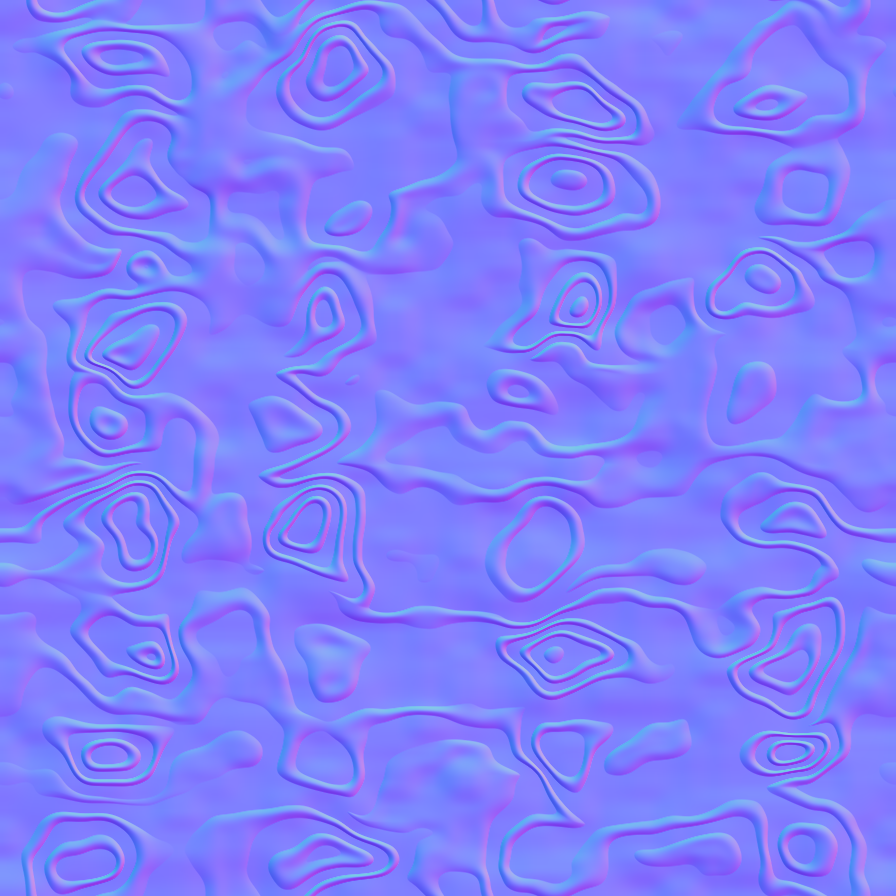
Give the GLSL for this texture map, as a WebGL 1 fragment shader.

```glsl
precision highp float;
// Tangent-space normal map of a rippled, contour-lined surface that tiles.
// A twice-warped field of noise and gridded mounds is cut into thin ridges
// along its level lines; finite differences of that relief give the normal.

uniform vec2 u_resolution;

const vec2  MOUND_GRID   = vec2(4.0, 8.0);    // columns and rows of ringed mounds
const vec2  MOUND_SHIFT  = vec2(0.0, 0.03);
const float MOUND_MIN    = 0.8;               // mound height, in ridge periods
const float MOUND_MAX    = 2.7;
const vec2  WARP_CELLS   = vec2(7.0, 9.0);
const vec2  WARP_AMOUNT  = vec2(0.08, 0.075);
const vec2  CURL_CELLS   = vec2(19.0, 21.0);  // small wiggles of the lines
const float CURL_AMOUNT  = 0.032;
const vec2  BROAD_CELLS  = vec2(4.0, 8.0);
const float BROAD_AMOUNT = 2.1;
const vec2  DETAIL_CELLS = vec2(11.0, 17.0);
const float DETAIL_AMOUNT = 0.95;
const vec2  FINE_CELLS   = vec2(25.0, 31.0);
const float FINE_AMOUNT  = 0.22;
const float RIDGE_HEIGHT = 0.0035;
const float RIDGE_FLOOR  = 0.2;               // flat share between the ridges
const float SWELL_HEIGHT = 0.0055;            // soft undulation of the flats
const float GRAIN_HEIGHT = 0.0030;
const float SLOPE_LIMIT  = 1.0;               // steep slopes ease towards this
const float SAMPLE_STEP  = 0.0009;            // half width of the difference
const float TAU = 6.2831853;

float hash(vec2 cell, float seed) {
  return fract(sin(dot(cell, vec2(127.1, 311.7)) + seed * 74.7) * 43758.545);
}

// Tiling value noise with quintic blending, 0 to 1.
float noise(vec2 p, vec2 cells, float seed) {
  p *= cells;
  vec2 i = floor(p);
  vec2 f = p - i;
  f = f * f * f * (f * (f * 6.0 - 15.0) + 10.0);
  vec2 lo = mod(i, cells);
  vec2 hi = mod(i + 1.0, cells);
  float bottom = mix(hash(lo, seed), hash(vec2(hi.x, lo.y), seed), f.x);
  float top = mix(hash(vec2(lo.x, hi.y), seed), hash(hi, seed), f.x);
  return mix(bottom, top, f.y);
}

// Two independent noises, centred on zero.
vec2 noisePair(vec2 p, vec2 cells, float seed) {
  return vec2(noise(p, cells, seed), noise(p, cells, seed + 0.5)) - 0.5;
}

// One smooth, narrow mound per grid cell, fading to zero at the cell border.
float mounds(vec2 p) {
  p = (p + MOUND_SHIFT) * MOUND_GRID;
  vec2 cell = mod(floor(p), MOUND_GRID);
  vec2 d = fract(p) * 2.0 - 1.0;
  vec2 w = 1.0 - d * d;
  float size = mix(MOUND_MIN, MOUND_MAX, hash(cell, 5.0));
  return size * pow(w.x, 5.0) * pow(w.y, 1.6);
}

// Scalar field whose level lines carry the ridges.
float field(vec2 p) {
  vec2 curled = p + noisePair(p, CURL_CELLS, 9.0) * CURL_AMOUNT;
  vec2 q = curled + noisePair(p, WARP_CELLS, 1.0) * WARP_AMOUNT;
  return mounds(q)
       + BROAD_AMOUNT * noise(q, BROAD_CELLS, 3.0)
       + DETAIL_AMOUNT * noise(curled, DETAIL_CELLS, 4.0)
       + FINE_AMOUNT * noise(p, FINE_CELLS, 6.0);
}

// Rounded ridges with crisp feet, over a gently swelling ground.
float relief(vec2 p) {
  float ridge = max(cos(TAU * field(p)) - RIDGE_FLOOR, 0.0);
  return RIDGE_HEIGHT * ridge
       + SWELL_HEIGHT * noise(p, DETAIL_CELLS, 7.0)
       + GRAIN_HEIGHT * noise(p, FINE_CELLS, 8.0);
}

void main() {
  vec2 uv = gl_FragCoord.xy / u_resolution;
  vec2 dx = vec2(SAMPLE_STEP, 0.0);
  vec2 dy = dx.yx;
  vec2 slope = vec2(relief(uv + dx) - relief(uv - dx),
                    relief(uv + dy) - relief(uv - dy)) / (2.0 * SAMPLE_STEP);
  slope /= sqrt(1.0 + dot(slope, slope) / (SLOPE_LIMIT * SLOPE_LIMIT));
  vec3 normal = normalize(vec3(-slope, 1.0));
  gl_FragColor = vec4(normal * 0.5 + 0.5, 1.0);
}
```
